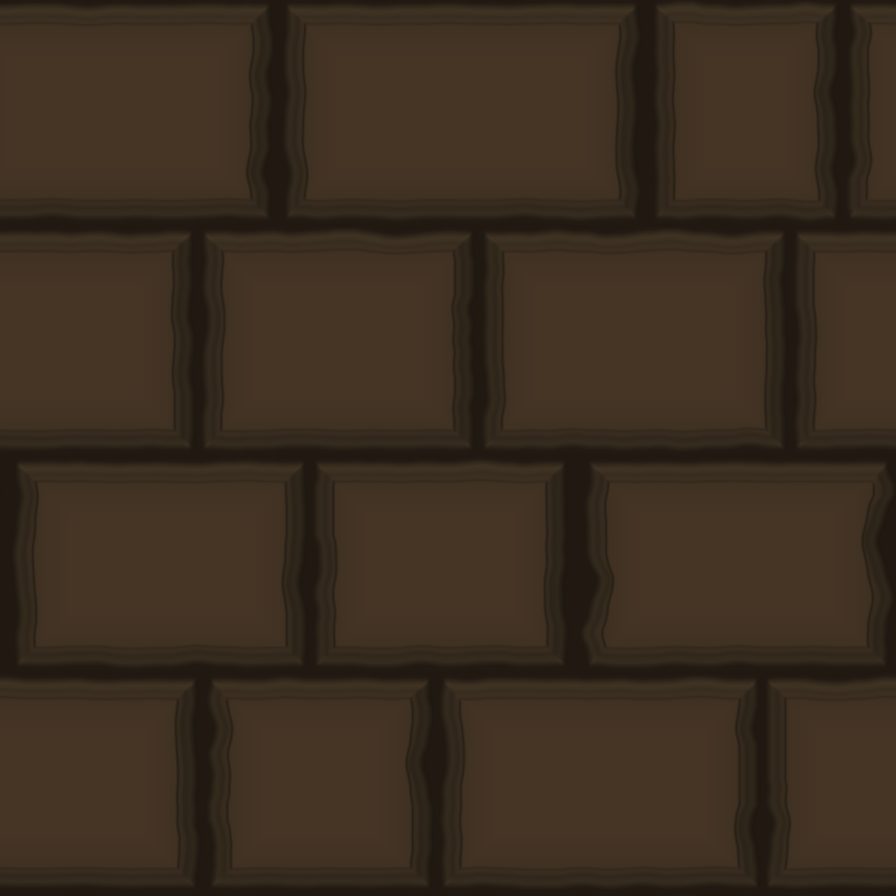
Reproduce this texture procedurally as a Shadertoy shader.

```glsl
// Dark brown stone blocks: four staggered courses of three bevelled blocks each.
// Each pixel finds its block, measures the distance to its four worn edges,
// then shades mortar, bevel, groove and face from those distances.

const vec3 MORTAR = vec3(0.128, 0.096, 0.070);
const vec3 BEVEL_COLOR = vec3(0.235, 0.188, 0.131);
const vec3 FACE_RIM = vec3(0.247, 0.192, 0.134);
const vec3 FACE_CENTER = vec3(0.275, 0.207, 0.147);

const float BEVEL = 0.024;         // bevel width
const float FACE_RAMP = 0.062;     // distance at which the face is brightest
const float CORNER = 0.009;        // corner radius
const float GROOVE = 0.0013;       // half width of the groove line
const float ROW_GAP = 0.0045;      // half height of a bed joint
const float SIDE_WEAR = 0.030;
const float BED_WEAR = 0.011;
const float WEAR_SCALE = 15.0;
const vec4 EDGE_TONE = vec4(0.79, 0.73, 0.83, 0.98); // left, right, bottom, top

// Courses from the bottom up: bed heights, joint centres, joint half widths
const float BEDS[5] = float[5](0.002, 0.249, 0.491, 0.748, 1.002);
const vec3 JOINTS[4] = vec3[4](
    vec3(0.227, 0.487, 0.851), vec3(0.004, 0.346, 0.644),
    vec3(0.221, 0.534, 0.882), vec3(0.310, 0.721, 0.941));
const vec3 GAPS[4] = vec3[4](
    vec3(0.005, 0.004, 0.002), vec3(0.011, 0.003, 0.010),
    vec3(0.003, 0.003, 0.003), vec3(0.006, 0.007, 0.004));

float hash(float n) {
    return fract(sin(n * 127.1 + 11.7) * 4375.85);
}

float gradientNoise(float x) {
    float i = floor(x), f = x - i;
    float a = (hash(i) * 2.0 - 1.0) * f;
    float b = (hash(i + 1.0) * 2.0 - 1.0) * (f - 1.0);
    return mix(a, b, f * f * f * (f * (f * 6.0 - 15.0) + 10.0));
}

// Edge displacement, pinned to zero at both corners
float wear(float along, float span, float seed) {
    float pin = smoothstep(0.0, 0.05, along) * smoothstep(0.0, 0.05, span - along);
    float x = along * WEAR_SCALE + seed * 37.3;
    float n = gradientNoise(x) + 0.35 * gradientNoise(x * 2.3 + 5.0);
    return pin * n * mix(0.35, 1.0, hash(seed + 0.5));
}

// Horizontal and vertical distance to the nearest edge
vec2 nearest(vec4 d) {
    return vec2(min(d.x, d.y), min(d.z, d.w));
}

float bell(float x) {
    return exp(-x * x);
}

void mainImage(out vec4 fragColor, in vec2 fragCoord) {
    float pixel = 1.0 / iResolution.y;
    vec2 p = fract(fragCoord * pixel - vec2(0.0, BEDS[0])) + vec2(0.0, BEDS[0]);

    // Find the course and the block, wrapping across the sides
    int row = 0;
    for (int i = 1; i < 4; i++) if (p.y >= BEDS[i]) row = i;
    vec3 joint = JOINTS[row], gap = GAPS[row];
    if (p.x < joint.x) p.x += 1.0;
    int k = p.x < joint.y ? 0 : (p.x < joint.z ? 1 : 2);
    int next = (k + 1) % 3;
    vec2 low = vec2(joint[k], BEDS[row]);
    vec2 high = vec2(joint[next] + (k == 2 ? 1.0 : 0.0), BEDS[row + 1]);
    vec2 size = high - low, local = p - low;

    // Straight and worn distances: left, right, bottom, top
    vec4 margin = vec4(gap[k], gap[next], ROW_GAP, ROW_GAP);
    vec4 straight = vec4(local.x, size.x - local.x, local.y, size.y - local.y) - margin;
    float seed = float(row * 3 + k) * 4.0;
    vec4 chip = vec4(
        SIDE_WEAR * wear(local.y, size.y, seed),
        SIDE_WEAR * wear(local.y, size.y, seed + 1.0),
        BED_WEAR * wear(local.x, size.x, seed + 2.0),
        BED_WEAR * wear(local.x, size.x, seed + 3.0));
    chip = max(chip, 0.0015 - margin);
    vec2 outer = nearest(straight - chip);
    vec2 inner = nearest(straight - 0.65 * chip);
    vec2 plain = nearest(straight);
    float edge = CORNER - length(max(CORNER - outer, 0.0));
    edge = max(edge, min(outer.x, outer.y) - CORNER * 0.5);
    if (min(outer.x, outer.y) > CORNER) edge = min(outer.x, outer.y);
    float rim = min(inner.x, inner.y);

    // Bevel: each side has its own tone, meeting along soft mitres
    float bed = smoothstep(-0.003, 0.003, outer.x - outer.y);
    float sideTone = straight.x < straight.y ? EDGE_TONE.x : EDGE_TONE.y;
    float bedTone = straight.z < straight.w ? EDGE_TONE.z : EDGE_TONE.w;
    float t = edge / BEVEL;
    float tone = mix(sideTone, bedTone, bed);
    tone = mix(tone, 1.0, 0.65 * smoothstep(0.45, 1.0, t));
    tone *= mix(0.66, 1.0, smoothstep(0.0, 0.4, t));
    tone += 0.06 * bell((t - 0.42) / 0.14) - 0.06 * bell((t - 0.68) / 0.10);
    tone += 0.10 * bell((outer.x - outer.y) / 0.003) * bell((t - 0.3) / 0.2);
    vec3 color = BEVEL_COLOR * tone;

    // Face: a straight-sided ramp that brightens towards the middle
    float ramp = clamp((min(plain.x, plain.y) - BEVEL) / (FACE_RAMP - BEVEL), 0.0, 1.0);
    vec3 face = mix(FACE_RIM, FACE_CENTER, ramp);
    color = mix(color, face, smoothstep(-0.002 - pixel, 0.002 + pixel, rim - BEVEL));

    // Thin groove between bevel and face, stronger on the sides
    float line = bell((rim - BEVEL) / (GROOVE + 0.3 * pixel));
    color *= 1.0 - line * mix(0.30, 0.13, bed);

    // Mortar
    float stone = smoothstep(-0.001 - pixel, 0.0025 + pixel, edge);
    color = mix(MORTAR, color, stone);
    fragColor = vec4(color, 1.0);
}
```
